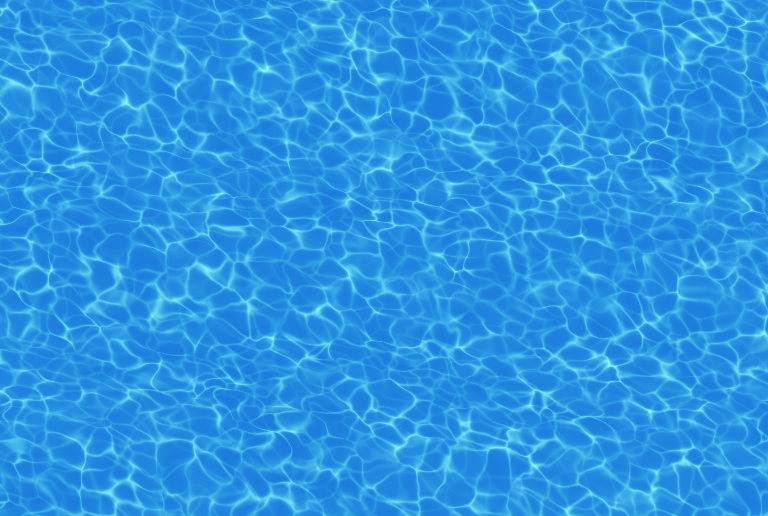
A WebGL 2 fragment shader for this texture:

```glsl
#version 300 es
precision highp float;

uniform vec2 u_resolution;
out vec4 fragColor;

// Lengths are fractions of the canvas height
const vec2  CELL_FREQ    = vec2(19.5, 26.5);
const float SLOPE        = 0.17;   // tilt of the ripples, falling to the right
const float BAND_PERIOD  = 0.375;  // bands of finer and coarser ripples
const float BAND_SHIFT   = 0.012;
const float WARP         = 0.72;
const float LINE_WIDTH   = 0.12;
const float HALO_FALLOFF = 6.0;
const float BASE_LIGHT   = -0.10;
const float CLOUD_LIGHT  = 0.30;
const float HALO_LIGHT   = 0.16;
const float LINE_LIGHT   = 0.50;
const float KNOT_LIGHT   = 0.42;
const float FAINT_LAYER  = 0.45;   // weight of the second set of ripples
const vec3  DEEP_WATER   = vec3(0.115, 0.490, 0.862);
const vec3  BRIGHT_WATER = vec3(0.380, 0.820, 0.930);
const vec3  TONE_CURVE   = vec3(1.4, 1.0, 0.9);
const float TAU          = 6.2831853;

// Integer hash: two values in 0..1 for each lattice point
vec2 hash2(vec2 cell) {
    uvec2 v = uvec2(ivec2(cell)) * 1664525u + 1013904223u;
    v.x += v.y * 1664525u;
    v.y += v.x * 1664525u;
    v ^= v >> 16u;
    v.x += v.y * 1664525u;
    v.y += v.x * 1664525u;
    v ^= v >> 16u;
    return vec2(v & 65535u) / 65535.0;
}

// Smooth value noise with two independent channels
vec2 noise2(vec2 p) {
    vec2 i = floor(p), f = p - i;
    f = f * f * f * (f * (f * 6.0 - 15.0) + 10.0);
    vec2 low  = mix(hash2(i), hash2(i + vec2(1.0, 0.0)), f.x);
    vec2 high = mix(hash2(i + vec2(0.0, 1.0)), hash2(i + 1.0), f.x);
    return mix(low, high, f.y);
}

// Bends straight cell borders into curved ripples
vec2 bend(vec2 p) {
    p += WARP * (noise2(p * 0.85 + 31.0) - 0.5);
    return p + 0.4 * WARP * (noise2(p * 2.0 + 77.0) - 0.5);
}

// Gaps from the nearest seed to the second and third nearest
vec2 cellGaps(vec2 p) {
    vec2 home = floor(p);
    vec3 near = vec3(9.0);
    for (int y = -2; y <= 2; y++) {
        for (int x = -2; x <= 2; x++) {
            vec2 cell = home + vec2(x, y);
            float d = distance(p, cell + 0.05 + 0.9 * hash2(cell));
            if (d < near.x) near = vec3(d, near.xy);
            else if (d < near.y) near = vec3(near.x, d, near.y);
            else near.z = min(near.z, d);
        }
    }
    return near.yz - near.x;
}

// Light gathered along the cell borders and where they meet
float caustics(vec2 p, float pixel) {
    vec2 gaps = cellGaps(bend(p));
    vec2 vary = noise2(p * 1.2 + 140.0);
    float strength = smoothstep(0.1, 0.9, vary.x);
    float width = max(LINE_WIDTH * mix(0.7, 1.35, vary.y), pixel);
    float line = exp(-pow(gaps.x / width, 2.0));
    float halo = exp(-HALO_FALLOFF * gaps.x);
    float knot = exp(-pow(gaps.y / (2.0 * width), 2.0));
    return HALO_LIGHT * halo
         + LINE_LIGHT * line * mix(0.25, 1.0, strength)
         + KNOT_LIGHT * knot * strength;
}

void main() {
    vec2 uv = gl_FragCoord.xy / u_resolution.y;
    float pixel = CELL_FREQ.y / u_resolution.y;

    // Tilted ripple space, squeezed and stretched in bands
    vec2 p = uv;
    p.y += SLOPE * uv.x + BAND_SHIFT * sin(TAU * (uv.y - 1.0) / BAND_PERIOD);
    p *= CELL_FREQ;

    // Soft patches of light in the water
    float cloud = 0.18 * noise2(p * 0.32 + 9.0).x
                + 0.42 * noise2(bend(p) * 0.9 + 53.0).y
                + 0.40 * noise2(bend(p) * 2.0 + 91.0).x;

    // Sharp ripples over a fainter, coarser set
    float light = BASE_LIGHT + CLOUD_LIGHT * cloud;
    light += caustics(p, pixel);
    light += FAINT_LAYER * caustics(p * vec2(0.86, 0.92) + 211.0, pixel);

    // Deep blue to pale cyan
    light = clamp(light, 0.0, 1.5);
    vec3 colour = mix(DEEP_WATER, BRIGHT_WATER, pow(vec3(light), TONE_CURVE));
    fragColor = vec4(min(colour, 1.0), 1.0);
}
```
